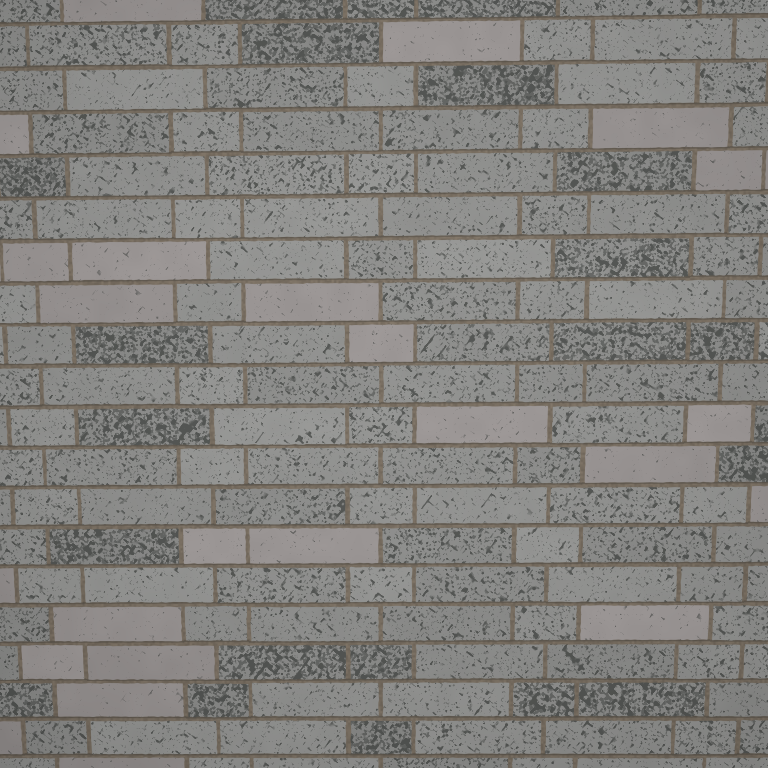
This texture is drawn by a WebGL 2 fragment shader. Its source:

```glsl
#version 300 es
precision highp float;
// Speckled pale grey brick wall: each course repeats stretcher, stretcher, header,
// with alternate courses shifted by half a period. A mild perspective shrinks the
// courses downwards; brick tone and speckle density come from hashes and noise.

uniform vec2 u_resolution;
out vec4 fragColor;

// Layout, in units of the canvas
const float FIRST_JOINT = 0.026;      // first bed joint below the top edge
const float COURSE = 0.05816;         // course height at the top
const float COURSE_SHRINK = 0.000273; // loss of height per course
const float PERIOD = 0.461;           // two stretchers and a header, at the top
const float PERIOD_SHRINK = 0.0022;   // loss of period per course
const float CENTRE_X = 0.496;
const float TILT = 0.012;
const float STRETCHER = 0.4;          // share of a period
const float HALF_JOINT = 0.0028;
const float CORNER = 0.0012;
const float EDGE_WEAR = 0.0011;

// Speckle
const float COARSE_FREQ = 245.0;
const float FINE_FREQ = 420.0;
const float PLAIN_SHARE = 0.10;
const float DENSE_SHARE = 0.14;

// Colours
const vec3 BRICK = vec3(0.590, 0.592, 0.585);
const vec3 PLAIN_BRICK = vec3(0.612, 0.592, 0.588);
const vec3 SPECK = vec3(0.265, 0.275, 0.265);
const vec3 MORTAR = vec3(0.470, 0.430, 0.380);
const vec3 SHADOW = vec3(0.300, 0.280, 0.250);

float hash(vec2 p) {
    vec3 q = fract(p.xyx * vec3(0.1031, 0.1030, 0.0973));
    q += dot(q, q.yzx + 33.33);
    return fract((q.x + q.y) * q.z);
}

float noise(vec2 p) {
    vec2 i = floor(p), f = fract(p);
    f = f * f * (3.0 - 2.0 * f);
    return mix(mix(hash(i), hash(i + vec2(1, 0)), f.x),
               mix(hash(i + vec2(0, 1)), hash(i + vec2(1, 1)), f.x), f.y);
}

float roundedBox(vec2 p, vec2 halfSize, float radius) {
    vec2 q = abs(p) - halfSize + radius;
    return length(max(q, 0.0)) + min(max(q.x, q.y), 0.0) - radius;
}

// Fractional course number, counted downwards, at depth t below the top edge
float courseAt(float t) {
    float root = sqrt(COURSE * COURSE - 4.0 * COURSE_SHRINK * (t - FIRST_JOINT));
    return (COURSE - root) / (2.0 * COURSE_SHRINK);
}

// Brick face: a pale ground with coarse and fine dark specks
vec3 brickFace(vec2 uv, vec2 id) {
    float kind = hash(id + 71.0);
    float density = mix(0.28, 0.62, hash(id + 137.0));
    float plain = step(1.0 - PLAIN_SHARE, kind);
    density = mix(density, 0.06, plain);
    density = kind < DENSE_SHARE ? 0.95 : density;

    vec2 turned = mat2(0.80, 0.60, -0.60, 0.80) * uv;
    float patchy = noise(uv * 45.0 + id * 7.0) - 0.5;
    float amount = density + 0.16 * patchy;
    float coarseLimit = mix(0.88, 0.54, amount);
    float fineLimit = mix(0.90, 0.42, amount);
    float coarse = smoothstep(coarseLimit, coarseLimit + 0.20, noise(turned * COARSE_FREQ + 19.0));
    float fine = smoothstep(fineLimit, fineLimit + 0.30, noise(turned.yx * FINE_FREQ + 53.0));

    vec3 ground = mix(BRICK, PLAIN_BRICK, plain) * mix(0.965, 1.025, hash(id + 211.0));
    ground *= 1.0 - 0.07 * density + 0.03 * patchy;
    return mix(ground, SPECK, max(0.78 * coarse, 0.55 * fine));
}

void main() {
    vec2 uv = gl_FragCoord.xy / u_resolution;
    float pixel = 1.0 / min(u_resolution.x, u_resolution.y);
    float depth = 1.0 - uv.y;

    // Course and position along it
    float course = courseAt(depth + TILT * (uv.x - 0.5) * uv.y);
    float row = floor(course);
    float height = COURSE - 2.0 * COURSE_SHRINK * course;
    float period = PERIOD - PERIOD_SHRINK * course;
    float along = (uv.x - CENTRE_X) / period + STRETCHER + 0.5 * mod(row, 2.0);

    // Brick within the period: 0 and 1 are stretchers, 2 is the header
    float slot = floor(fract(along) / STRETCHER);
    float width = slot < 1.5 ? STRETCHER : 1.0 - 2.0 * STRETCHER;
    vec2 id = vec2(floor(along) * 3.0 + slot + 40.0, row + 10.0);

    // Local position, with a small laying error and worn edges
    vec2 p = vec2((fract(along) - slot * STRETCHER - 0.5 * width) * period,
                  (0.5 - fract(course)) * height);
    p += 0.0012 * (vec2(hash(id + 5.0), hash(id + 9.0)) - 0.5);
    vec2 halfSize = 0.5 * vec2(width * period, height) - HALF_JOINT;
    float d = roundedBox(p, halfSize, CORNER) + EDGE_WEAR * (noise(uv * 190.0) - 0.5);

    // Mortar with grain, and a shadow under each brick
    vec3 mortar = MORTAR * (0.92 + 0.16 * noise(uv * 330.0));
    float under = 1.0 - smoothstep(0.0, 0.0024, abs(p.y + halfSize.y + 0.0006));
    mortar = mix(mortar, SHADOW, 0.55 * under);

    float blend = max(0.0007, 0.7 * pixel);
    vec3 colour = mix(brickFace(uv, id), mortar, smoothstep(-blend, blend, d));

    // Soft falloff of light towards the corners and the foot
    vec2 away = uv - vec2(0.52, 0.60);
    colour *= 1.02 - 0.26 * dot(away, away);
    fragColor = vec4(colour, 1.0);
}
```
